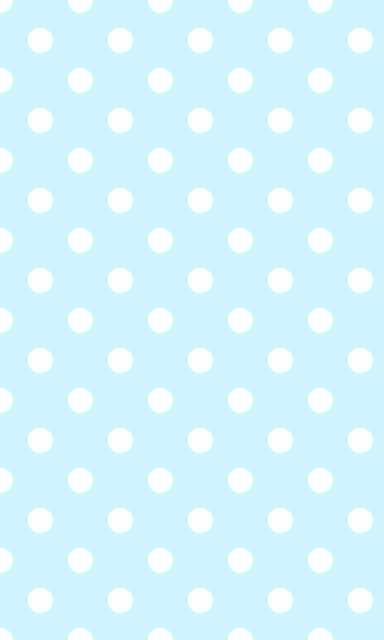
Give the GLSL for this pattern, as a WebGL 1 fragment shader.

```glsl
precision highp float;

uniform vec2 u_resolution;

// Lengths are fractions of the canvas height.
const float REPEATS_DOWN = 8.0;
const float DOT_RADIUS = 0.0193;
const float EDGE_SOFTNESS = 0.0012;
const float FRINGE_OFFSET = 0.0012;
const float FRINGE_WIDTH = 0.0016;
const float FRINGE_STRENGTH = 0.6;
const vec2 LATTICE_ORIGIN = vec2(0.0005, -0.0005);

const vec3 SKY_BLUE = vec3(0.815, 0.955, 1.0);
const vec3 DOT_WHITE = vec3(0.992, 0.992, 0.992);
const vec3 FRINGE_MINT = vec3(0.83, 0.98, 0.95);

// Distance to the nearest integer lattice point.
float latticeDistance(vec2 p) {
  return length(fract(p + 0.5) - 0.5);
}

// Signed distance to dots at the corners and centre of each square cell.
float staggeredDots(vec2 p) {
  vec2 cell = (p - LATTICE_ORIGIN) * REPEATS_DOWN;
  float nearest = min(latticeDistance(cell), latticeDistance(cell + 0.5));
  return nearest / REPEATS_DOWN - DOT_RADIUS;
}

void main() {
  vec2 p = gl_FragCoord.xy / u_resolution.y;
  float dist = staggeredDots(p);
  float softness = max(EDGE_SOFTNESS, 0.6 / u_resolution.y);

  // Faint mint rim just outside each dot.
  float fringe = 1.0 - smoothstep(0.0, FRINGE_WIDTH, abs(dist - FRINGE_OFFSET));
  vec3 color = mix(SKY_BLUE, FRINGE_MINT, FRINGE_STRENGTH * fringe);

  // White dot with a smoothed edge.
  float dotMask = 1.0 - smoothstep(-softness, softness, dist);
  color = mix(color, DOT_WHITE, dotMask);

  gl_FragColor = vec4(color, 1.0);
}
```
